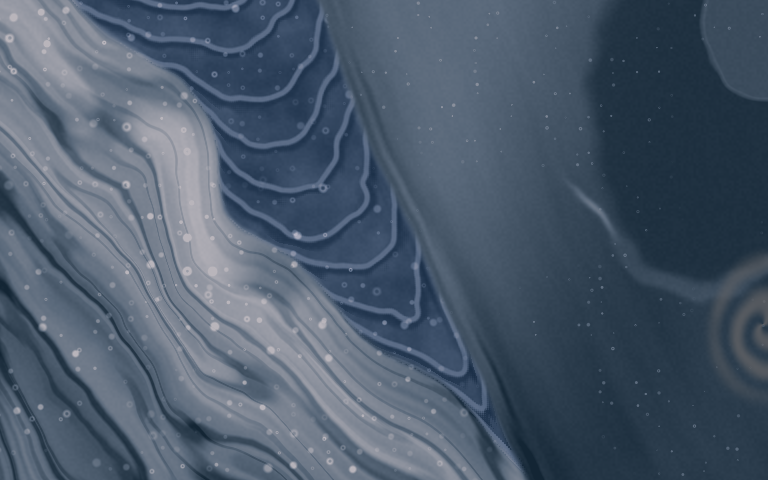
A Shadertoy shader for this texture:

```glsl
// Poured slate-blue paint: combed pale streams, laced cells and a dark calm pool.
#define INK vec3(0.10, 0.17, 0.23)
#define SLATE vec3(0.35, 0.41, 0.48)
#define PEARL vec3(0.60, 0.61, 0.65)
#define TAN vec3(0.39, 0.39, 0.40)
#define STREAM_EDGE 0.845
#define CELL_PITCH 0.095
#define RIDGE_WIDTH 0.0065
#define SPOT_SIZE 0.013

float hash(vec2 p) {
    vec3 q = fract(vec3(p.xyx) * 0.1031);
    q += dot(q, q.yzx + 33.33);
    return fract((q.x + q.y) * q.z);
}

float noise(vec2 p) {
    vec2 i = floor(p), f = fract(p);
    f = f * f * (3.0 - 2.0 * f);
    return mix(mix(hash(i), hash(i + vec2(1, 0)), f.x),
               mix(hash(i + vec2(0, 1)), hash(i + vec2(1, 1)), f.x), f.y);
}

float fbm(vec2 p) {
    float sum = 0.0, amp = 0.53;
    for (int i = 0; i < 4; i++) {
        sum += amp * noise(p);
        p = mat2(1.6, 1.2, -1.2, 1.6) * p + 7.3;
        amp *= 0.5;
    }
    return sum;
}

// 1 within the width, fading softly to 0
float band(float dist, float width) {
    return 1.0 - smoothstep(width * 0.35, width * 1.4, abs(dist));
}

// Scattered bubbles, some of them open rings
float spots(vec2 p, float cells, float density, float size) {
    vec2 id = floor(p * cells);
    vec2 centre = (id + 0.3 + 0.4 * vec2(hash(id + 11.0), hash(id + 47.0))) / cells;
    float pick = hash(id + 83.0);
    float radius = size * mix(0.4, 1.0, hash(id + 5.0));
    float dist = length(p - centre);
    float disc = 1.0 - smoothstep(radius * 0.4, radius, dist);
    float hole = step(pick, density * 0.4) * (1.0 - smoothstep(0.1, 0.5, dist / radius));
    return step(pick, density) * (disc - 0.8 * hole) * mix(0.4, 1.0, hash(id + 29.0));
}

vec3 paint(float tone) {
    vec3 c = mix(INK, SLATE, clamp((tone - 0.10) / 0.25, -0.1, 1.0));
    return c + (PEARL - SLATE) * clamp((tone - 0.35) / 0.25, 0.0, 1.5);
}

// Pale combed layers with dark seams
float streamTone(float s, float t) {
    float broad = noise(vec2(s * 11.0, t * 1.6));
    float seam = noise(vec2(s * 17.0 + 4.0, t * 1.8 + 9.0)) - 0.45;
    float thin = noise(vec2(s * 36.0, t * 2.2 + 3.0)) - 0.5;
    float fine = noise(vec2(s * 85.0, t * 3.5));
    float tone = mix(0.25, 0.52, smoothstep(0.15, 0.78, s));
    tone -= 0.13 * smoothstep(0.2, 0.8, t);
    tone += 0.24 * (broad - 0.48) + 0.09 * (fine - 0.5);
    tone -= 0.17 * band(seam, 0.07) + 0.09 * band(thin, 0.07);
    return tone + 0.06 * band(seam - 0.16, 0.06);
}

// Dark pools parted by scalloped grey ridges
float cellTone(vec2 p, float across) {
    float sag = 0.10 * sin(3.14 * pow(across, 0.8)) - 0.13 * pow(across, 6.0);
    float wobble = 0.11 * (fbm(p * 5.0 + 2.0) - 0.5) + 0.02 * (noise(p * 24.0) - 0.5);
    float k = (p.y + sag + wobble) / CELL_PITCH;
    float slope = length(vec2(dFdx(k), dFdy(k))) * iResolution.y + 0.001;
    float ridge = (fract(k) - 0.5) / slope;
    float tone = 0.21 + 0.16 * (fbm(p * 13.0) - 0.45);
    tone = mix(tone, 0.13, 0.8 * band(ridge + 0.007, RIDGE_WIDTH * 2.0));
    return mix(tone, 0.37, band(ridge, RIDGE_WIDTH));
}

// Calm side: slate slope, dark pool, corner blob and bright wisps
float calmTone(vec2 p, float d, vec2 warp) {
    vec2 q = p + 0.12 * warp;
    float tone = 0.28 + 0.07 * smoothstep(0.0, 0.12, d);
    tone -= 0.20 * smoothstep(0.85, 1.4, q.x + 0.35 * (0.6 - q.y));
    tone += 0.05 * (fbm(vec2(d * 22.0, p.y * 3.0)) - 0.5) + 0.05 * warp.x;
    float pool = length((q - vec2(1.48, 0.75)) / vec2(0.24, 0.34));
    tone = mix(tone, 0.115, 0.85 * (1.0 - smoothstep(0.88, 1.08, pool)));
    tone += 0.08 * band(pool - 1.03, 0.07) * (1.0 - smoothstep(0.4, 0.65, p.y));
    float blob = length(q - vec2(1.59, 0.95)) - 0.15;
    tone = mix(tone, 0.23, 1.0 - smoothstep(-0.008, 0.008, blob));
    tone += 0.06 * band(blob, 0.006);
    vec2 wisp = mat2(0.68, 0.73, -0.73, 0.68) * (q - vec2(1.24, 0.58));
    wisp = vec2(dot(q - vec2(1.24, 0.58), vec2(0.68, -0.73)), dot(q - vec2(1.24, 0.58), vec2(0.73, 0.68)));
    return tone + 0.22 * exp(-pow(wisp.x / 0.06, 2.0) - pow(wisp.y / 0.007, 2.0));
}

void mainImage(out vec4 fragColor, in vec2 fragCoord) {
    vec2 p = fragCoord / iResolution.y;
    vec2 warp = vec2(fbm(p * 4.0), fbm(p * 4.0 + 31.0)) - 0.5;

    // Flow coordinates: s across the stream, t along it
    float t = dot(p, vec2(0.8, -0.6));
    float s = dot(p, vec2(0.66, 0.75)) + 0.1 * smoothstep(-0.17, 0.1, t);
    s += 0.014 * sin(t * 15.0 + s * 9.0) + 0.09 * warp.x * (1.0 - smoothstep(0.2, 0.8, t));
    float d = p.x - (1.135 - 0.53 * p.y + 0.08 * p.y * p.y) + 0.04 * warp.y;
    float a = s - STREAM_EDGE;
    float across = max(a, 0.0) * 1.4 / (max(a, 0.0) * 1.4 + max(-d, 0.0) + 0.001);

    // Join the three zones, with drawn-out threads along the seam
    float inCells = smoothstep(-0.008, 0.012, a);
    float inCalm = smoothstep(-0.035, -0.015, d);
    float tone = mix(streamTone(s, t), cellTone(p, across), inCells);
    tone = mix(tone, calmTone(p, d, warp), inCalm);
    float thread = noise(vec2(d * 75.0, p.y * 5.0)) - 0.5;
    tone += 0.17 * thread * band(d + 0.01, 0.04);

    // Bubbles on the streams, specks on the calm side
    float cluster = smoothstep(0.3, 0.6, noise(p * 6.0 + 17.0));
    float bubbles = spots(p, 17.0, 0.42, SPOT_SIZE) + 0.6 * spots(p + 0.37, 29.0, 0.4, SPOT_SIZE * 0.7);
    float specks = spots(p + 0.21, 42.0, 0.22, SPOT_SIZE * 0.4);
    tone += 0.32 * bubbles * (1.0 - inCalm) * mix(0.4, 1.0, cluster);
    tone += 0.22 * specks * inCalm * cluster;
    tone += 0.018 * (noise(p * 190.0) - 0.5);
    vec3 colour = paint(tone);
    colour += vec3(-0.01, 0.0, 0.035) * inCells * (1.0 - inCalm);

    // Tan curl at the right border
    vec2 curl = p - vec2(1.6, 0.33) + 0.05 * warp;
    float r = length(curl * vec2(1.0, 0.8));
    float rings = 0.5 + 0.5 * sin(r * 120.0 + atan(curl.y, -curl.x) * 2.0 + 9.0 * warp.x);
    colour = mix(colour, TAN, 0.75 * rings * (1.0 - smoothstep(0.07, 0.15, r)));
    fragColor = vec4(colour, 1.0);
}
```
